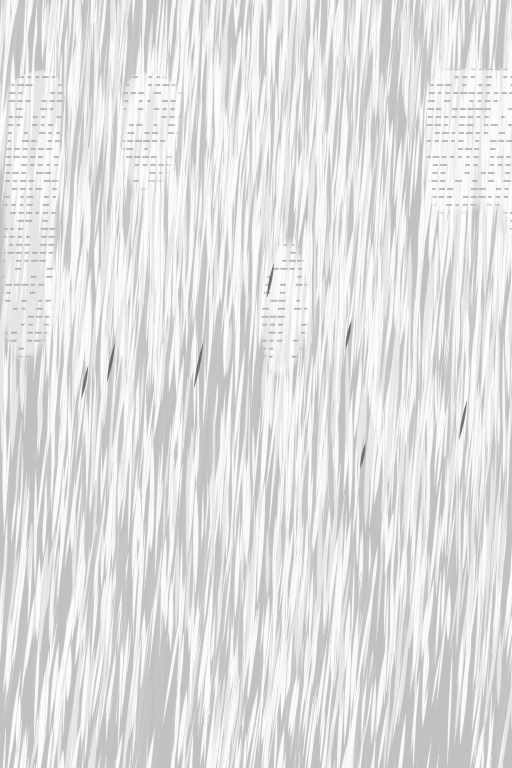
Write a WebGL 1 fragment shader that draws this texture.

```glsl
precision highp float;
uniform vec2 u_resolution;

const int LAYERS = 24;
const vec2 CELL = vec2(0.016, 0.17);      // one strand per cell
const float MIN_WIDTH = 0.0012;           // strand half widths
const float MAX_WIDTH = 0.0036;
const float MIN_LEAN = -0.01;
const float MAX_LEAN = 0.13;
const float BACKGROUND = 0.755;
const float WHITE = 0.992;
const float PALE = 0.91;
const float GREY = 0.765;
const float RIM = 0.84;
const float SLASH = 0.36;
const float DASH = 0.66;
const float WHITE_SHARE = 0.60;
const float PALE_SHARE = 0.19;
const float SLASH_CHANCE = 0.06;
const vec2 DASH_CELL = vec2(0.0105, 0.0104);

float hash(vec2 p) {
  vec3 q = fract(vec3(p.xyx) * vec3(0.1031, 0.1030, 0.0973));
  q += dot(q, q.yzx + 33.33);
  return fract((q.x + q.y) * q.z);
}

float noise(vec2 p) {
  vec2 i = floor(p), f = fract(p);
  f = f * f * (3.0 - 2.0 * f);
  return mix(mix(hash(i), hash(i + vec2(1.0, 0.0)), f.x),
             mix(hash(i + vec2(0.0, 1.0)), hash(i + vec2(1.0, 1.0)), f.x), f.y);
}

// Share of cells that hold a strand: thin at the foot, with tall gaps
float density(vec2 p) {
  float foot = mix(0.24, 0.7, smoothstep(0.0, 0.24, p.y));
  float gaps = noise(vec2(p.x * 24.0, p.y * 4.0) + 7.0);
  float crown = 1.0 - 0.25 * smoothstep(0.88, 1.0, p.y);
  return foot * crown * mix(0.4, 1.2, smoothstep(0.15, 0.6, gaps));
}

// Signed distance across a tapered leaning strand, from its centre
float strandDistance(vec2 d, float lean, float halfLength, float halfWidth) {
  float t = d.y / halfLength;
  return abs(d.x - lean * d.y) - halfWidth * (1.0 - t * t);
}

float fill(float d, float soft) {
  return 1.0 - smoothstep(-soft, soft, d);
}

// Finds the cell in a column and the centre of its strand
vec2 strandCentre(vec2 p, float column, float seed, out vec2 id) {
  float shift = hash(vec2(column, seed + 3.0));
  float row = floor(p.y / CELL.y + shift);
  id = vec2(column + seed * 71.0, row + seed * 13.0);
  return vec2(column + hash(id + 0.5), row + 0.5 - shift) * CELL;
}

float drawStrands(vec2 p, float tone, float seed, float soft) {
  float column = floor(p.x / CELL.x);
  for (int k = -1; k <= 1; k++) {
    vec2 id;
    vec2 c = strandCentre(p, column + float(k) + 50.0, seed, id);
    c.x -= 50.0 * CELL.x;
    if (hash(id + 11.3) > density(c)) continue;
    float kind = hash(id + 23.7);
    float lean = mix(MIN_LEAN, MAX_LEAN, hash(id + 31.1));
    lean += 0.05 * (1.0 - smoothstep(0.0, 0.35, c.y));
    float halfLength = CELL.y * mix(0.2, 0.48, hash(id + 47.9));
    float w = hash(id + 59.3);
    float d = strandDistance(p - c, lean, halfLength, mix(MIN_WIDTH, MAX_WIDTH, w * w));
    float color = kind < WHITE_SHARE ? WHITE : (kind < WHITE_SHARE + PALE_SHARE ? PALE : GREY);
    float rim = fill(d - 0.0009, soft) * step(abs(p.y - c.y), halfLength);
    tone = mix(tone, RIM, 0.3 * rim);
    tone = mix(tone, color, 0.93 * fill(d, soft));
  }
  return tone;
}

// Rows of short dashes on bleached upright patches
float drawDashes(vec2 p, float tone, float soft) {
  float band = smoothstep(0.36, 0.6, p.y) * (1.0 - smoothstep(0.88, 0.96, p.y));
  vec2 q = vec2(p.x - 0.06 * p.y, p.y);
  float patchMask = smoothstep(0.56, 0.64, noise(vec2(q.x * 15.0, q.y * 3.5) + 2.0) * band);
  vec2 g = q / DASH_CELL + 40.0;
  vec2 id = floor(g);
  vec2 d = abs(fract(g) - 0.5) * DASH_CELL;
  float reach = DASH_CELL.x * mix(0.2, 0.45, hash(id));
  float dash = fill(max(d.x - reach, d.y - 0.0012), soft) * step(hash(id + 5.0), 0.65);
  tone = mix(tone, WHITE, 0.6 * patchMask);
  return mix(tone, DASH, 0.85 * dash * patchMask);
}

// A few short dark strands around the middle
float drawSlashes(vec2 p, float tone, float soft) {
  float column = floor(p.x / CELL.x);
  for (int k = -1; k <= 1; k++) {
    vec2 id;
    vec2 c = strandCentre(p, column + float(k), 90.0, id);
    float inBand = step(0.34, c.y) * step(c.y, 0.68);
    float on = inBand * step(hash(id + 8.0), SLASH_CHANCE);
    float d = strandDistance(p - c, 0.2, mix(0.014, 0.032, hash(id + 2.0)), 0.0019);
    tone = mix(tone, SLASH, 0.85 * on * fill(d, soft));
  }
  return tone;
}

void main() {
  vec2 p = gl_FragCoord.xy / u_resolution.y;
  float soft = 0.7 / u_resolution.y;
  float tone = BACKGROUND;
  for (int i = 0; i < LAYERS; i++) tone = drawStrands(p, tone, float(i) + 1.0, soft);
  tone = drawDashes(p, tone, soft);
  tone = drawSlashes(p, tone, soft);
  gl_FragColor = vec4(vec3(tone), 1.0);
}
```
